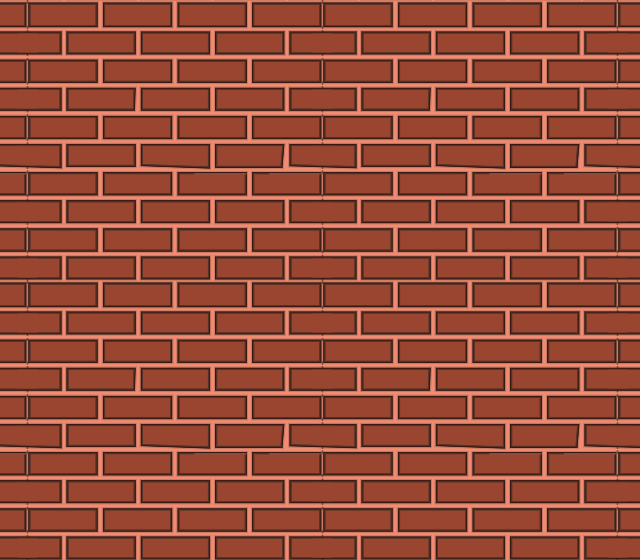
Give the GLSL for this texture, as a Shadertoy shader.

```glsl
#define CANVAS vec2(768.0, 672.0)   // design units across the canvas
#define TILE vec2(354.0, 336.0)     // repeating block: 4 bricks by 10 courses
#define SEAM_X 33.0                 // left edge of the first full block
#define COURSE 33.75                // height of a course with its joint
#define BRICK vec2(82.6, 27.0)      // size of a brick
#define OUTLINE 2.45                // depth of the dark rim
#define BRICK_COL vec3(0.60, 0.27, 0.19)
#define BEVEL_COL vec3(0.33, 0.20, 0.16)
#define RIM_COL vec3(0.21, 0.10, 0.07)
#define JOINT_COL vec3(0.94, 0.55, 0.45)
#define JOINT_EDGE_COL vec3(0.81, 0.47, 0.38)

// 1 where a whole-number index equals n
float is(float index, float n) {
    return 1.0 - step(0.5, abs(index - n));
}

// Soft band between two limits
float band(float lo, float hi, float soft, float v) {
    return smoothstep(lo - soft, lo + soft, v) * (1.0 - smoothstep(hi - soft, hi + soft, v));
}

void mainImage(out vec4 fragColor, in vec2 fragCoord) {
    vec2 p = fragCoord / iResolution.xy;
    p = vec2(p.x, 1.0 - p.y) * CANVAS;
    float soft = max(0.5, 0.5 * CANVAS.x / iResolution.x);

    // Course within the block, counted downwards
    float y = mod(p.y - 0.8, TILE.y) + 0.8;
    float row = floor((y - 1.0) / COURSE);
    float first = is(row, 0.0);
    float odd = mod(row, 2.0);
    float top = 4.3 - first + row * COURSE;

    // Brick within the course; odd courses are shifted by half a brick
    float start = mix(1.3, 47.0, odd);
    float pitch = mix(89.5, 89.2, odd);
    float margin = mix(1.4, 3.2, odd);
    float x = mod(p.x - SEAM_X - start + margin, TILE.x) - margin;
    float col = clamp(floor((x + 3.4) / pitch), 0.0, 3.0);
    vec2 q = vec2(x - col * pitch, y - top);
    vec2 size = BRICK + vec2(-2.6 * odd * is(col, 3.0), 1.7 * first + 0.4 * (1.0 - odd));

    // Crooked bricks: sloping undersides and leaning ends
    vec2 t = clamp(q / size, 0.0, 1.0);
    float crooked = is(row, 5.0);
    size.y += crooked * (is(col, 1.0) * (3.0 * t.x - 1.0)
                       + is(col, 2.0) * 1.2
                       + is(col, 3.0) * (2.4 * t.x - 0.8));
    size.x -= t.y * (2.2 * crooked * is(col, 2.0) + is(row, 3.0) * is(col, 0.0));

    // Depth inside the brick, negative in the joint
    vec2 inset = min(q, size - q);
    float depth = min(inset.x, inset.y);

    // Joint, dark rim, bevel and face
    vec3 color = mix(JOINT_COL, JOINT_EDGE_COL, smoothstep(-1.8 - soft, -1.8 + soft, depth));
    color = mix(color, RIM_COL, smoothstep(-0.4 - soft, -0.4 + soft, depth));
    color = mix(color, BEVEL_COL, smoothstep(1.0 - soft, 1.0 + soft, depth));
    color = mix(color, BRICK_COL, smoothstep(OUTLINE - soft, OUTLINE + soft, depth));

    // Pale scratch under the top rim of two bricks
    float scratch = is(row, 6.0) * step(1.5, col)
                  * band(20.0, size.x, soft, q.x) * band(1.4, 2.4, soft, q.y);
    color = mix(color, JOINT_EDGE_COL, 0.8 * scratch);

    // Block seam: ticks across the joints and faint marks on split bricks
    float seam = abs(mod(p.x - SEAM_X + 0.5 * TILE.x, TILE.x) - 0.5 * TILE.x);
    float tick = (1.0 - smoothstep(1.0 - soft, 1.0 + soft, seam)) * band(-2.4, 1.6, soft, inset.y);
    color = mix(color, RIM_COL, 0.55 * tick);
    float mark = odd * (1.0 - smoothstep(11.0, 13.0, seam)) * band(1.7, 2.5, soft, inset.y);
    color = mix(color, BRICK_COL, 0.6 * mark);

    fragColor = vec4(color, 1.0);
}
```
